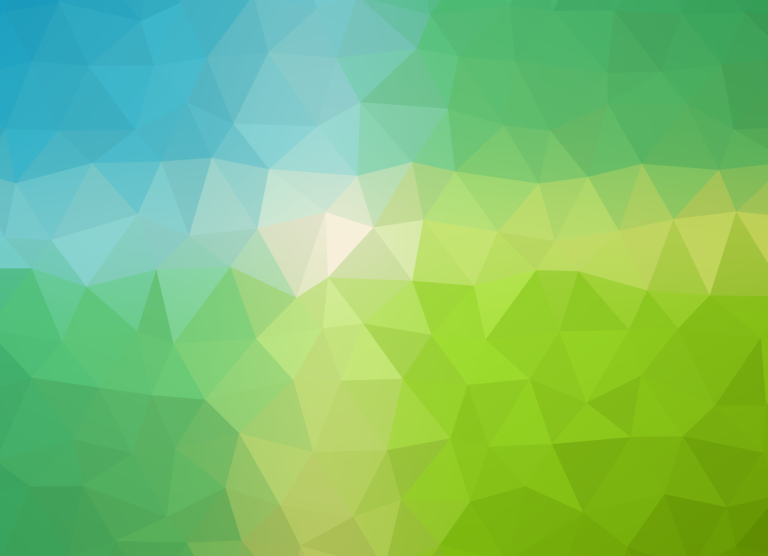
This background is drawn by a WebGL 1 fragment shader. Its source:

```glsl
precision highp float;
uniform vec2 u_resolution;

// Facet mesh, in units of the canvas height
const float FACET_SIZE = 0.112;
const float ROW_HEIGHT = 0.88;
const float VERTEX_JITTER = 0.52;
const float TONE_JITTER = 0.07;
const float SAMPLE_JITTER = 0.045;
const float INNER_GRADIENT = 0.22;

// Gradient stops: left, mid-left, seam, mid-right, right
const vec4 STOPS_X = vec4(0.22, 0.42, 0.62, 1.0);
// Band heights measured up from the bottom edge
const vec3 BANDS_Y = vec3(0.42, 0.58, 0.78);

const vec3 TOP_BLUE = vec3(0.09, 0.61, 0.75);
const vec3 TOP_CYAN = vec3(0.22, 0.69, 0.77);
const vec3 TOP_AQUA = vec3(0.45, 0.77, 0.79);
const vec3 TOP_GREEN = vec3(0.30, 0.73, 0.45);
const vec3 TOP_FOREST = vec3(0.20, 0.60, 0.33);

const vec3 UPPER_BLUE = vec3(0.18, 0.67, 0.76);
const vec3 UPPER_CYAN = vec3(0.30, 0.72, 0.78);
const vec3 UPPER_AQUA = vec3(0.59, 0.83, 0.82);
const vec3 UPPER_GREEN = vec3(0.40, 0.77, 0.45);
const vec3 UPPER_FOREST = vec3(0.30, 0.66, 0.34);

const vec3 MID_SKY = vec3(0.46, 0.79, 0.80);
const vec3 MID_MIST = vec3(0.57, 0.82, 0.80);
const vec3 MID_PALE = vec3(0.87, 0.91, 0.80);
const vec3 MID_LEMON = vec3(0.76, 0.88, 0.44);
const vec3 MID_OLIVE = vec3(0.73, 0.79, 0.33);

const vec3 LOWER_JADE = vec3(0.29, 0.75, 0.48);
const vec3 LOWER_MINT = vec3(0.42, 0.79, 0.47);
const vec3 LOWER_PEAR = vec3(0.78, 0.90, 0.51);
const vec3 LOWER_LIME = vec3(0.62, 0.86, 0.19);
const vec3 LOWER_LEAF = vec3(0.51, 0.74, 0.07);

const vec3 BASE_FOREST = vec3(0.20, 0.60, 0.33);
const vec3 BASE_GREEN = vec3(0.33, 0.66, 0.33);
const vec3 BASE_STRAW = vec3(0.70, 0.76, 0.36);
const vec3 BASE_LIME = vec3(0.49, 0.73, 0.05);
const vec3 BASE_MOSS = vec3(0.38, 0.56, 0.00);

const vec3 GLOW_CREAM = vec3(0.95, 0.92, 0.84);
const vec2 GLOW_CENTER = vec2(0.432, 0.575);
const float GLOW_RADIUS = 0.07;

vec2 hash22(vec2 p) {
  vec3 q = fract(p.xyx * vec3(0.1031, 0.1030, 0.0973));
  q += dot(q, q.yzx + 33.33);
  return fract((q.xx + q.yz) * q.zy);
}

// Horizontal ramp through five colours
vec3 ramp(float x, vec3 a, vec3 b, vec3 c, vec3 d, vec3 e) {
  vec3 color = mix(a, b, clamp(x / STOPS_X.x, 0.0, 1.0));
  color = mix(color, c, smoothstep(STOPS_X.x, STOPS_X.y, x));
  color = mix(color, d, smoothstep(STOPS_X.y, STOPS_X.z, x));
  return mix(color, e, clamp((x - STOPS_X.z) / (STOPS_X.w - STOPS_X.z), 0.0, 1.0));
}

// Smooth colour field behind the facets
vec3 colorField(vec2 p, float aspect) {
  vec2 uv = vec2(p.x / aspect, p.y);
  vec3 base = ramp(uv.x, BASE_FOREST, BASE_GREEN, BASE_STRAW, BASE_LIME, BASE_MOSS);
  vec3 lower = ramp(uv.x, LOWER_JADE, LOWER_MINT, LOWER_PEAR, LOWER_LIME, LOWER_LEAF);
  vec3 middle = ramp(uv.x, MID_SKY, MID_MIST, MID_PALE, MID_LEMON, MID_OLIVE);
  vec3 upper = ramp(uv.x, UPPER_BLUE, UPPER_CYAN, UPPER_AQUA, UPPER_GREEN, UPPER_FOREST);
  vec3 top = ramp(uv.x, TOP_BLUE, TOP_CYAN, TOP_AQUA, TOP_GREEN, TOP_FOREST);
  vec3 color = mix(base, lower, clamp(uv.y / BANDS_Y.x, 0.0, 1.0));
  color = mix(color, middle, smoothstep(BANDS_Y.x, BANDS_Y.y, uv.y));
  color = mix(color, upper, smoothstep(BANDS_Y.y, BANDS_Y.z, uv.y));
  color = mix(color, top, clamp((uv.y - BANDS_Y.z) / (1.0 - BANDS_Y.z), 0.0, 1.0));
  vec2 g = (p - GLOW_CENTER * vec2(aspect, 1.0)) / GLOW_RADIUS;
  return mix(color, GLOW_CREAM, exp(-dot(g, g)));
}

// Jittered point of a skewed lattice
vec2 vertex(vec2 id) {
  vec2 jitter = (hash22(id + 71.0) - 0.5) * VERTEX_JITTER;
  return (vec2(id.x + 0.5 * id.y, id.y * ROW_HEIGHT) + jitter) * FACET_SIZE;
}

float edgeDistance(vec2 p, vec2 a, vec2 b) {
  vec2 e = b - a;
  return dot(p - a, vec2(-e.y, e.x)) / length(e);
}

// Facet colour in rgb, weighted by its smooth coverage in alpha
vec4 facet(vec2 p, vec2 a, vec2 b, vec2 c, vec2 seed, float aspect) {
  float inside = min(edgeDistance(p, a, b), min(edgeDistance(p, b, c), edgeDistance(p, c, a)));
  float pixel = 0.8 / u_resolution.y;
  float coverage = smoothstep(-pixel, pixel, inside);
  vec2 rnd = hash22(seed);
  vec2 site = mix((a + b + c) / 3.0, p, INNER_GRADIENT) + (rnd - 0.5) * SAMPLE_JITTER;
  vec3 color = colorField(site, aspect) * (1.0 + (rnd.y - 0.5) * TONE_JITTER);
  return vec4(color, 1.0) * coverage;
}

void main() {
  vec2 p = gl_FragCoord.xy / u_resolution.y;
  float aspect = u_resolution.x / u_resolution.y;
  float row = p.y / (FACET_SIZE * ROW_HEIGHT);
  vec2 cell = floor(vec2(p.x / FACET_SIZE - 0.5 * row, row));
  vec4 sum = vec4(colorField(p, aspect), 1.0) * 0.0001;

  // Split each nearby cell along its shorter diagonal
  for (int j = -1; j <= 1; j++) {
    for (int i = -1; i <= 1; i++) {
      vec2 id = cell + vec2(float(i), float(j));
      vec2 a = vertex(id), b = vertex(id + vec2(1.0, 0.0));
      vec2 c = vertex(id + 1.0), d = vertex(id + vec2(0.0, 1.0));
      bool cutBD = distance(b, d) < distance(a, c);
      sum += facet(p, a, b, cutBD ? d : c, id + 19.0, aspect);
      sum += facet(p, cutBD ? b : a, c, d, id + 47.5, aspect);
    }
  }
  gl_FragColor = vec4(sum.rgb / sum.a, 1.0);
}
```
